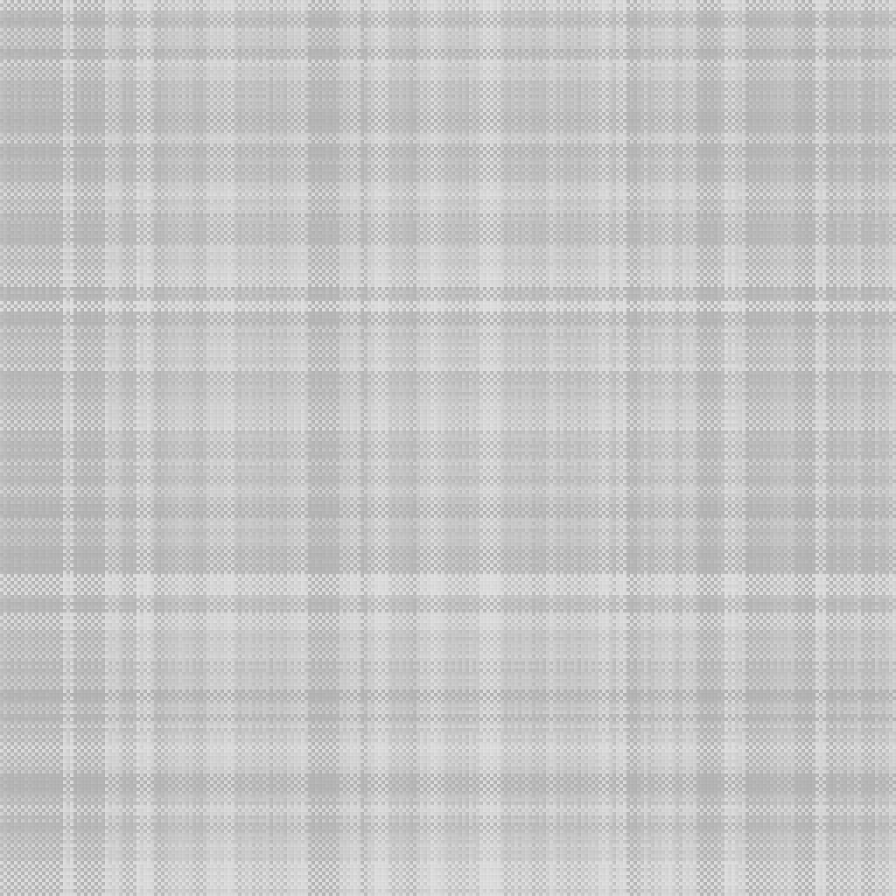
This pattern is drawn by a WebGL 2 fragment shader. Its source:

```glsl
#version 300 es
precision highp float;
// Grey plain-weave cloth: warp and weft threads alternate over and under,
// each in runs of one grey with random lengths that cross into a fine plaid.
// Every pixel averages a small grid of samples to smooth the thread edges.

uniform vec2 u_resolution;
out vec4 fragColor;

const float THREADS = 256.0;        // threads across and down the canvas
const int SAMPLES = 4;              // samples per pixel along each axis
const float WARP_SEED = 17.3;
const float WEFT_SEED = 61.9;
const float RELIEF = 0.035;         // shading across each raised crossing
const vec3 DARK_GREY = vec3(0.695);
const vec3 LIGHT_GREY = vec3(0.87);

float hash(vec2 p) {
    return fract(sin(dot(p, vec2(127.1, 311.7))) * 43758.5453);
}

// Smooth one-dimensional noise, one independent row per seed
float valueNoise(float x, float seed) {
    float cell = floor(x);
    float f = fract(x);
    float blend = f * f * (3.0 - 2.0 * f);
    return mix(hash(vec2(cell, seed)), hash(vec2(cell + 1.0, seed)), blend);
}

// Crisp runs of threads with uneven lengths, each with one constant value
float threadRun(float id, float runLength, float seed) {
    float warped = id / runLength + 2.0 * valueNoise(id / (2.5 * runLength), seed);
    return hash(vec2(floor(warped), seed + 3.0));
}

// Lightness of one thread: faint broad bands, runs and single threads
float threadTone(float id, float along, float seed) {
    float broad = valueNoise(id / 14.0, seed);
    float run = threadRun(id, 3.6, seed + 5.0);
    float single = hash(vec2(id, seed + 9.0));
    float drift = valueNoise(along / 48.0, seed + id) - 0.5;
    float tone = 0.22 * broad + 0.55 * run + 0.23 * single + 0.06 * drift;
    return smoothstep(0.08, 0.92, tone);
}

// Each crossing is a small bump lit from the lower left
float crossingShade(vec2 local) {
    return 1.0 - RELIEF * (local.x + local.y - 1.0);
}

vec3 weave(vec2 p) {
    vec2 id = floor(p);
    bool warpOnTop = mod(id.x + id.y, 2.0) < 0.5;
    float tone = warpOnTop ? threadTone(id.x, p.y, WARP_SEED)
                           : threadTone(id.y, p.x, WEFT_SEED);
    return mix(DARK_GREY, LIGHT_GREY, tone) * crossingShade(fract(p));
}

void main() {
    float scale = THREADS / min(u_resolution.x, u_resolution.y);
    vec2 corner = gl_FragCoord.xy - 0.5;
    vec3 sum = vec3(0.0);

    // Box filter over the pixel
    for (int j = 0; j < SAMPLES; j++) {
        for (int i = 0; i < SAMPLES; i++) {
            vec2 offset = (vec2(i, j) + 0.5) / float(SAMPLES);
            sum += weave((corner + offset) * scale);
        }
    }
    fragColor = vec4(sum / float(SAMPLES * SAMPLES), 1.0);
}
```
